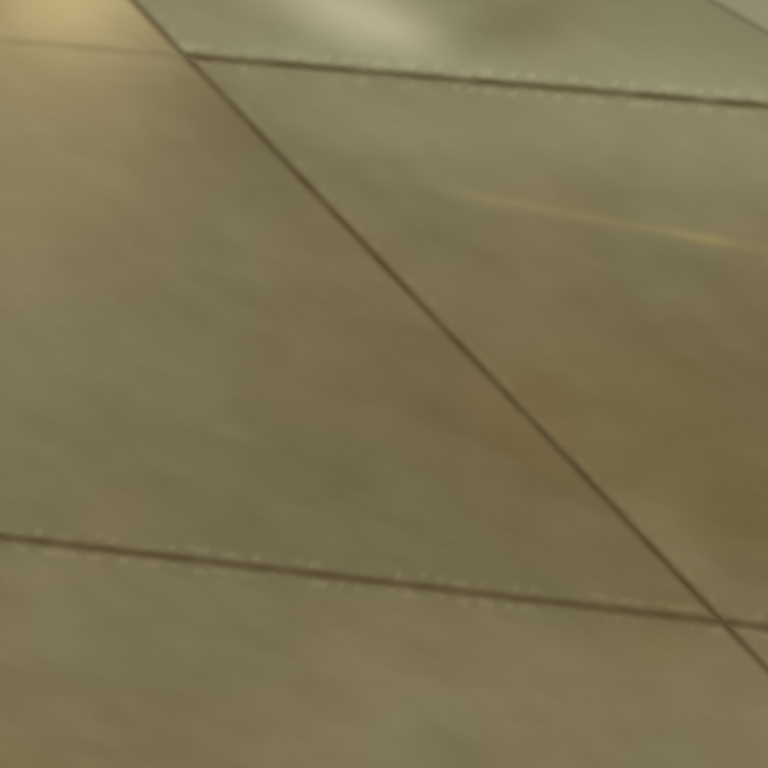
This texture is drawn by a Shadertoy shader. Its source:

```glsl
// Worn olive-beige stone floor slabs in perspective, with soft joints and reflected light.

float hash(vec2 p) {
    return fract(sin(dot(p, vec2(127.1, 311.7))) * 43758.5453);
}

float noise(vec2 p) {
    vec2 i = floor(p), f = fract(p);
    f = f * f * (3.0 - 2.0 * f);
    return mix(mix(hash(i), hash(i + vec2(1, 0)), f.x),
               mix(hash(i + vec2(0, 1)), hash(i + vec2(1, 1)), f.x), f.y);
}

float fbm(vec2 p) {
    float sum = 0.0, amp = 0.5;
    for (int i = 0; i < 4; i++) {
        sum += amp * noise(p);
        p = p * 2.03 + 17.3;
        amp *= 0.5;
    }
    return sum / 0.9375;
}

// Signed distance to the line through a and b, positive above it
float lineDistance(vec2 p, vec2 a, vec2 b) {
    return dot(p - a, normalize(vec2(a.y - b.y, b.x - a.x)));
}

// Soft elliptical spot, its long axis turned by angle
float spot(vec2 p, vec2 center, vec2 radius, float angle) {
    float c = cos(angle), s = sin(angle);
    vec2 q = mat2(c, -s, s, c) * (p - center) / radius;
    return exp(-dot(q, q));
}

// Soft bell-shaped profile across a line
float ridge(float d, float width) {
    return exp(-d * d / (width * width));
}

void mainImage(out vec4 fragColor, in vec2 fragCoord) {
    vec2 uv = fragCoord / iResolution.xy;
    float pixel = 1.0 / iResolution.y;

    // Joint lines, slightly roughened
    float rough = (noise(uv * 110.0) - 0.5) * 0.0016;
    float upper = lineDistance(uv, vec2(0.0, 0.948), vec2(1.0, 0.862)) + rough;
    float lower = lineDistance(uv, vec2(0.0, 0.301), vec2(1.0, 0.183)) + rough;
    float diagonal = lineDistance(uv, vec2(0.172, 1.0), vec2(1.0, 0.128)) + rough * 0.4;
    float corner = lineDistance(uv, vec2(0.931, 1.0), vec2(1.0, 0.961));
    float rightSide = smoothstep(-0.003, 0.003, diagonal);
    float left = 1.0 - rightSide;
    float far = smoothstep(-0.003, 0.003, upper) * rightSide;

    // Stone: broad blotches and short streaks running down to the right
    vec2 grain = mat2(0.92, 0.39, -0.39, 0.92) * uv;
    float blotch = fbm(grain * vec2(5.0, 9.0) + 3.0);
    float streak = fbm(grain * vec2(18.0, 42.0) + 9.0);
    float tint = noise(uv * vec2(7.0, 6.0) + 21.0) - 0.5;
    vec3 col = vec3(0.468, 0.428, 0.310);
    col += (blotch - 0.5) * 0.058 + (streak - 0.5) * 0.034;
    col += vec3(0.012, -0.004, -0.014) * tint;

    // Broad tone: pale upper edges, brown patches in the middle and right
    col += vec3(0.075, 0.066, 0.052) * left * spot(uv, vec2(0.0, 0.82), vec2(0.24, 0.20), -0.3);
    col += vec3(0.016, 0.026, 0.024) * spot(uv, vec2(0.0, 0.52), vec2(0.18, 0.20), 0.0);
    col += vec3(0.068, 0.080, 0.074) * rightSide
         * spot(uv, vec2(0.86, 0.83), vec2(0.50, 0.11), -0.12);
    col += vec3(0.030, 0.034, 0.028) * rightSide * spot(uv, vec2(0.38, 0.88), vec2(0.16, 0.08), -0.5);
    col -= vec3(0.024, 0.032, 0.042) * spot(uv, vec2(0.96, 0.42), vec2(0.28, 0.17), -0.5);
    col -= vec3(0.004, 0.016, 0.022) * spot(uv, vec2(0.60, 0.48), vec2(0.24, 0.08), -0.7);
    col -= 0.024 * spot(uv, vec2(0.66, 0.29), vec2(0.30, 0.12), -0.4);
    col += 0.030 * rightSide * spot(uv, vec2(0.89, 0.28), vec2(0.10, 0.035), -0.75);
    col += vec3(0.022, 0.020, 0.016) * smoothstep(0.0, -0.04, lower);

    // Far slab: cool sheen with a bright reflection and a shaded patch
    col += far * vec3(0.042, 0.058, 0.056);
    col += far * vec3(0.185, 0.175, 0.165) * spot(uv, vec2(0.46, 0.985), vec2(0.16, 0.042), -0.38);
    col -= far * 0.065 * spot(uv, vec2(0.64, 0.955), vec2(0.10, 0.040), 0.3);

    // Warm reflection on the left
    col += left * vec3(0.19, 0.17, 0.12) * spot(uv, vec2(0.09, 1.01), vec2(0.13, 0.070), 0.0);
    col += left * vec3(0.080, 0.066, 0.042) * spot(uv, vec2(0.06, 0.95), vec2(0.20, 0.10), 0.0);

    // Thin, broken yellow glint fading in to the right
    float glint = lineDistance(uv, vec2(0.55, 0.757), vec2(1.0, 0.674));
    float glintFade = smoothstep(0.53, 0.65, uv.x) * (0.25 + noise(uv * vec2(13.0, 3.0)));
    col += vec3(0.060, 0.050, 0.016) * glintFade * ridge(glint, 0.007);
    col += vec3(0.022, 0.020, 0.014) * glintFade * ridge(glint - 0.012, 0.022);

    // Pale chipped rims, broken into short grains
    float chips = smoothstep(0.35, 0.85, noise(grain * vec2(95.0, 60.0)));
    float rims = ridge(abs(lower) - 0.012, 0.006)
               + ridge(abs(upper) - 0.012, 0.006) * rightSide
               + ridge(diagonal - 0.010, 0.006) * 0.6;
    col += vec3(0.038, 0.037, 0.032) * rims * chips;

    // Blurred joints, worn unevenly and faint beneath the warm light
    float wear = 0.65 + 0.45 * noise(uv * 38.0);
    float upperJoint = ridge(upper, 0.0052 + 0.3 * pixel) * mix(0.16, 0.74, rightSide);
    float lowerJoint = ridge(lower, 0.0056 + 0.3 * pixel) * 0.86;
    float diagonalJoint = ridge(diagonal, 0.0048 + 0.3 * pixel)
                        * mix(0.90, 0.60, smoothstep(0.65, 1.0, uv.y));
    float dark = max(max(upperJoint, lowerJoint), diagonalJoint) * wear;
    col = mix(col, vec3(0.330, 0.280, 0.185), min(dark, 1.0));

    // Pale slab beyond the far corner joint
    col = mix(col, vec3(0.60, 0.58, 0.49), 0.6 * smoothstep(-0.005, 0.006, corner));
    col = mix(col, vec3(0.42, 0.40, 0.31), 0.5 * ridge(corner + 0.004, 0.004));

    fragColor = vec4(clamp(col, 0.0, 1.0), 1.0);
}
```
